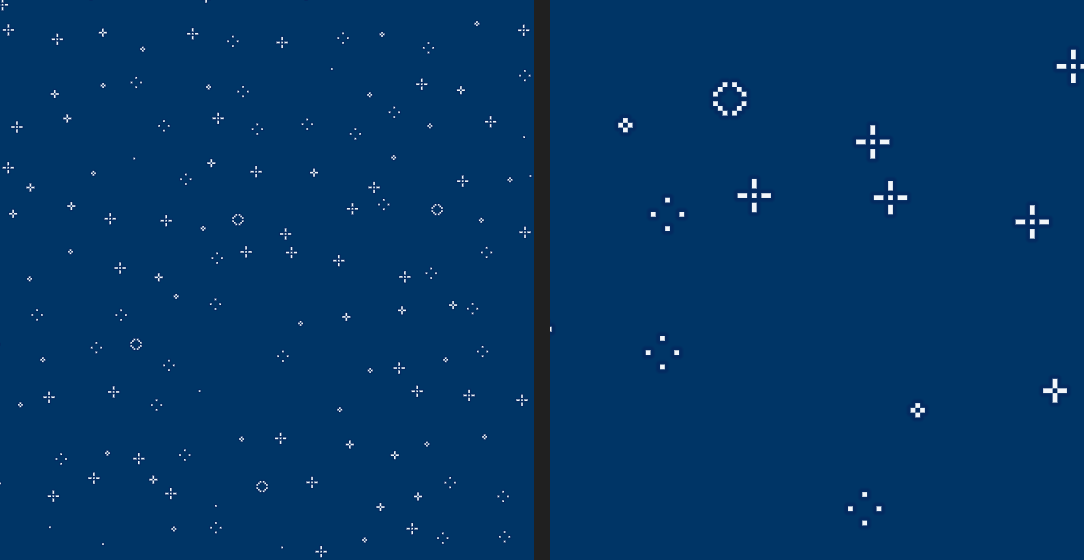
Left: the whole. Right: its middle third, enlarged.
This pattern is drawn by a Shadertoy shader. Its source:

```glsl
// Night-blue field strewn with tiny blocky stars: crosses, diamonds and dot rings.
// Each cell of a shifted grid holds one jittered star; folding the plane into one
// octant lets every kind of star be drawn with one or two small boxes.

const vec3 NIGHT = vec3(0.0, 0.208, 0.4);
const vec3 HALO = vec3(0.01, 0.165, 0.375);
const vec3 STARLIGHT = vec3(0.95, 0.965, 0.98);

const float ROWS = 12.3;      // grid cells per canvas height
const float BLOCK = 0.00283;  // side of one star block, in canvas heights
const float JITTER = 0.68;    // part of a cell in which a star may sit
const float PRESENCE = 0.95;  // share of cells that hold a star

// Three random values in 0..1 for an integer cell
vec3 hash3(ivec2 cell, uint seed) {
    uvec3 v = uvec3(uvec2(cell), seed) * 1664525u + 1013904223u;
    for (int i = 0; i < 2; i++) {
        v.x += v.y * v.z;
        v.y += v.z * v.x;
        v.z += v.x * v.y;
        v ^= v >> 16u;
    }
    return vec3(v & 0xffffu) / 65535.0;
}

float boxDistance(vec2 p, vec2 halfSize) {
    vec2 d = abs(p) - halfSize;
    return length(max(d, 0.0)) + min(max(d.x, d.y), 0.0);
}

// One square block centred at c
float blockAt(vec2 p, vec2 c) {
    return boxDistance(p - c, vec2(0.5));
}

// Two blocks in a row, the first one touching x = start
float armFrom(vec2 p, float start) {
    return boxDistance(p - vec2(start + 1.0, 0.0), vec2(1.0, 0.5));
}

// Distance to a star, in blocks; kind in 0..1 picks its shape
float starDistance(vec2 p, float kind) {
    p = abs(p);
    p = vec2(max(p.x, p.y), min(p.x, p.y));
    if (kind < 0.27) return min(blockAt(p, vec2(0.0)), armFrom(p, 1.5)); // large cross
    if (kind < 0.47) return armFrom(p, 0.5);                             // small cross
    if (kind < 0.70) return blockAt(p, vec2(1.0, 0.0));                  // diamond
    if (kind < 0.93) return blockAt(p, vec2(3.0, 0.0));                  // four dots
    if (kind < 0.975)                                                    // dot ring
        return min(blockAt(p, vec2(3.0, 1.0)), blockAt(p, vec2(2.0)));
    return blockAt(p, vec2(0.0));                                        // lone dot
}

void mainImage(out vec4 fragColor, in vec2 fragCoord) {
    vec2 grid = fragCoord / iResolution.y * ROWS;

    // Slide each row by its own amount to hide the columns
    int row = int(floor(grid.y));
    grid.x += hash3(ivec2(row, 7), 3u).x;
    ivec2 cell = ivec2(floor(grid));

    // Star of this cell, measured in blocks
    vec3 place = hash3(cell, 11u);
    float kind = hash3(cell, 29u).x;
    vec2 centre = 0.5 + (place.xy - 0.5) * JITTER;
    vec2 p = (fract(grid) - centre) / (ROWS * BLOCK);
    float d = place.z < PRESENCE ? starDistance(p, kind) : 10.0;

    // Faint dark rim, then the smooth-edged star
    float pixel = 1.0 / (iResolution.y * BLOCK);
    float rim = 1.0 - smoothstep(0.4, 1.2, d);
    float cover = clamp(0.5 - d / pixel, 0.0, 1.0);
    vec3 color = mix(NIGHT, HALO, rim);
    color = mix(color, STARLIGHT, cover);
    fragColor = vec4(color, 1.0);
}
```
